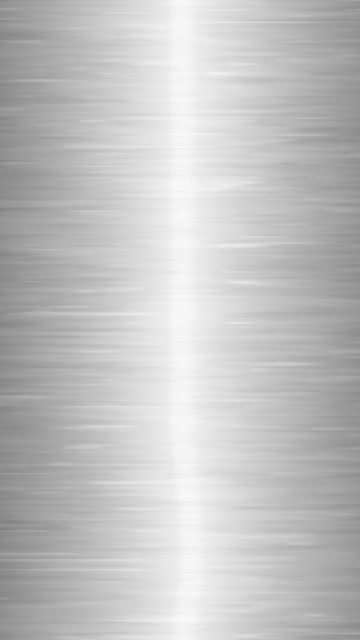
Write a WebGL 1 fragment shader that draws this texture.

```glsl
precision highp float;
// Brushed steel sheet with a soft vertical highlight and fine horizontal grain.
uniform vec2 u_resolution;

float hash(vec2 p) {
  vec3 q = fract(vec3(p.xyx) * 0.1031);
  q += dot(q, q.yzx + 33.33);
  return fract((q.x + q.y) * q.z);
}

// Smooth variation along one row, with its own shift and stretch.
float rowNoise(float x, float row) {
  float s = x * (0.6 + 0.8 * hash(vec2(row, 5.0))) + 40.0 * hash(vec2(row, 2.0));
  float f = fract(s);
  f = f * f * (3.0 - 2.0 * f);
  return mix(hash(vec2(floor(s), row)), hash(vec2(floor(s) + 1.0, row)), f);
}

// Blends neighbouring rows, so that streak ends never line up.
float streaks(vec2 p) {
  float f = fract(p.y);
  f = f * f * (3.0 - 2.0 * f);
  return mix(rowNoise(p.x, floor(p.y)), rowNoise(p.x, floor(p.y) + 1.0), f);
}

void main() {
  vec2 uv = gl_FragCoord.xy / u_resolution;

  // Highlight axis leans to the right near the bottom, then returns.
  float axis = 0.507 + 0.024 * smoothstep(0.36, 0.16, uv.y);
  axis -= 0.02 * smoothstep(0.1, 0.0, uv.y);
  float d = uv.x - axis;

  // Falloff to both sides, rounded at the crest, with a crisper left edge.
  float shade = 0.966 - 0.87 * sqrt(d * d + 0.0011) + 0.12 * d * d;
  shade += 0.012 * smoothstep(0.6, 0.9, uv.x);
  shade += 0.022 * smoothstep(-0.045, -0.02, d) * smoothstep(0.06, 0.0, d);

  // Faint clouding, and grain that fades in the glare.
  float away = smoothstep(0.0, 0.2, abs(d));
  float grain = 0.3 * (streaks(uv * vec2(3.0, 24.0) + vec2(0.0, 40.0)) - 0.5);
  grain += 0.5 * (streaks(uv * vec2(4.0, 95.0) + vec2(0.0, 150.0)) - 0.5);
  grain += 0.8 * (streaks(uv * vec2(5.0, 190.0) + vec2(0.0, 310.0)) - 0.5);
  grain += 0.5 * (streaks(uv * vec2(12.0, 256.0) + vec2(0.0, 620.0)) - 0.5);
  shade += mix(0.032, 0.066, away) * grain;

  // Sparse thin scratches, bright ones more common than dark ones.
  float scratch = streaks(uv * vec2(5.0, 200.0) + vec2(0.0, 900.0));
  shade += mix(0.02, 0.055, away) * smoothstep(0.76, 0.96, scratch);
  shade -= mix(0.025, 0.03, away) * smoothstep(0.16, 0.02, scratch);

  gl_FragColor = vec4(vec3(clamp(shade, 0.0, 0.97)), 1.0);
}
```
